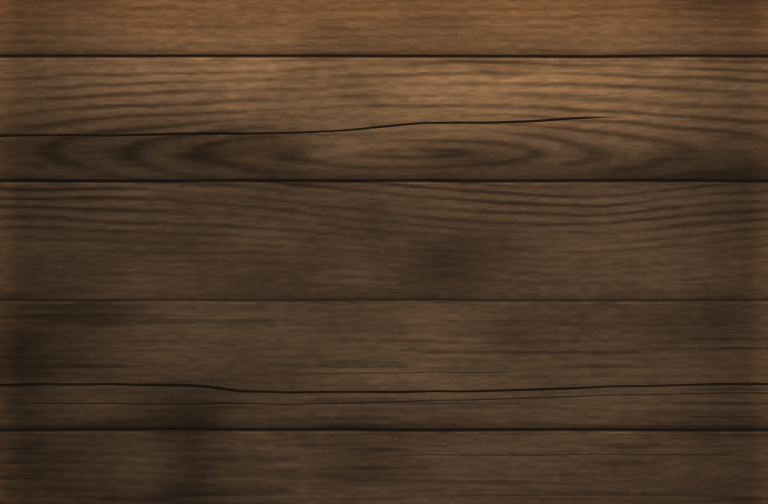
Reproduce this texture procedurally as a Shadertoy shader.

```glsl
const vec3 DEEP_BROWN = vec3(0.275, 0.208, 0.150);
const vec3 MID_BROWN = vec3(0.395, 0.302, 0.217);
const vec3 LIGHT_BROWN = vec3(0.66, 0.485, 0.325);
const vec3 WARM_BROWN = vec3(0.46, 0.300, 0.175);
const vec3 GAP_COLOR = vec3(0.085, 0.066, 0.054);

float hash(vec2 p) {
    p = fract(p * vec2(0.1031, 0.1137));
    p += dot(p, p.yx + 33.33);
    return fract((p.x + p.y) * p.x * 7.31);
}

float noise(vec2 p) {
    vec2 i = floor(p), f = fract(p);
    f = f * f * (3.0 - 2.0 * f);
    float low = mix(hash(i), hash(i + vec2(1, 0)), f.x);
    float high = mix(hash(i + vec2(0, 1)), hash(i + vec2(1, 1)), f.x);
    return mix(low, high, f.y);
}

float fbm(vec2 p) {
    float sum = 0.0, amp = 0.5;
    for (int i = 0; i < 4; i++) {
        sum += amp * noise(p);
        p = p * 2.03 + 17.1;
        amp *= 0.5;
    }
    return sum / 0.9375;
}

// Height of the joint above board k
float seamHeight(float k) {
    return 0.148 + 0.247 * k + (k == 1.0 ? 0.01 : 0.0);
}

float stroke(float dist, float halfWidth, float soft) {
    return 1.0 - smoothstep(halfWidth - soft, halfWidth + soft, abs(dist));
}

float stain(vec2 p, vec2 center, vec2 radius) {
    vec2 d = (p - center) / radius;
    return exp(-dot(d, d));
}

// Growth lines: long ellipses around a center, disturbed by noise
float rings(vec2 p, vec2 center, float stretch, float frequency, float seed) {
    float d = length((p - center) * vec2(stretch, 1.0));
    d += 0.034 * (fbm(p * vec2(2.2, 9.0) + seed) - 0.5);
    float wave = 0.5 + 0.5 * sin(6.2832 * frequency * d);
    return wave * wave * smoothstep(0.15, 0.65, fbm(p * vec2(3.0, 26.0) + seed * 2.0));
}

float boardRings(vec2 p, float board, float top) {
    float seed = 13.7 * board + 4.0;
    if (board == 3.0) return 0.75 * rings(p, vec2(0.82, 0.697), 0.10, 54.0, seed);
    if (board == 2.0) {
        float drop = 0.065 * smoothstep(0.2, 1.2, p.x) - 0.03 * smoothstep(1.15, 1.6, p.x);
        float fade = smoothstep(0.17, 0.03, top - p.y);
        vec2 bent = p + vec2(0.0, drop);
        return (0.2 + 0.7 * fade) * rings(bent, vec2(0.8, 1.2), 0.02, 54.0, seed);
    }
    return 0.2 * rings(p, vec2(0.7, top + 0.3), 0.06, 60.0, seed);
}

// Split in the wood, tapering outside the span from start to end
float crack(vec2 p, float height, float start, float end, float halfWidth, float soft) {
    float ends = smoothstep(start - 0.1, start, p.x) * smoothstep(end + 0.1, end, p.x);
    float wobble = 0.003 * (noise(vec2(p.x * 14.0, height * 3.0)) - 0.5);
    float width = halfWidth * (0.65 + 0.6 * noise(vec2(p.x * 9.0, 5.0)));
    return ends * stroke(p.y - height - wobble, width, soft);
}

void mainImage(out vec4 fragColor, in vec2 fragCoord) {
    vec2 p = fragCoord / iResolution.y;
    float aspect = iResolution.x / iResolution.y;
    float soft = max(0.8 / iResolution.y, 0.0012);

    // Board lookup
    float board = 0.0;
    for (float k = 0.0; k < 4.0; k++) board += step(seamHeight(k), p.y);
    float top = seamHeight(board);
    vec2 q = p + vec2(board * 7.3, board * 3.1);

    // Light falls from above, warmer toward the outer edges
    float light = smoothstep(0.56, 0.86, p.y);
    vec3 color = mix(DEEP_BROWN, MID_BROWN, 0.55 + 0.9 * (fbm(q * vec2(2.5, 5.0)) - 0.5));
    float glow = stain(p, vec2(0.95, 0.87), vec2(0.75, 0.17));
    color = mix(color, LIGHT_BROWN, 0.85 * light * (0.28 + 0.72 * glow));
    color *= 1.0 + 0.15 * stain(p, vec2(0.72, 0.70), vec2(0.16, 0.03));
    float edge = min(p.x, aspect - p.x);
    float sides = smoothstep(0.05, 0.0, edge);
    float warmth = 0.6 * smoothstep(0.84, 1.0, p.y) + 0.25 * sides;
    color = mix(color, WARM_BROWN, min(warmth, 0.7));
    color *= 1.0 - 0.25 * smoothstep(0.35, 0.0, edge) * (1.0 - 0.5 * sides);
    color *= 1.0 - 0.15 * smoothstep(0.25, 0.0, p.y);

    // Growth lines and fibers
    color *= 1.0 - 0.42 * boardRings(p, board, top);
    color *= 1.0 + 0.20 * (fbm(q * vec2(8.0, 120.0)) - 0.5);
    color *= 1.0 + 0.30 * (fbm(q * vec2(50.0, 200.0)) - 0.5);
    float streak = smoothstep(0.72, 0.88, noise(q * vec2(4.0, 110.0)));
    color *= 1.0 - 0.16 * streak * (board < 2.0 ? 1.0 : 0.3);

    // Worn dark patches
    float dirt = 0.30 * smoothstep(0.52, 0.8, fbm(p * vec2(2.8, 5.5) + 31.0));
    dirt += 0.40 * stain(p, vec2(0.94, 0.50), vec2(0.11, 0.05));
    dirt += 0.50 * stain(p, vec2(0.38, 0.10), vec2(0.08, 0.13));
    dirt += 0.50 * stain(p, vec2(0.92, 0.69), vec2(0.10, 0.03));
    dirt += 0.55 * stain(p, vec2(0.22, 0.70), vec2(0.38, 0.05));
    dirt += 0.40 * stain(p, vec2(1.35, 0.67), vec2(0.35, 0.035));
    dirt += 0.35 * stain(p, vec2(0.02, 0.27), vec2(0.10, 0.18));
    color *= 1.0 - 0.58 * min(dirt, 0.9);

    // Joints with soft shadow and a lit lower lip
    for (float k = 0.0; k < 4.0; k++) {
        float thin = k == 1.0 ? 0.45 : 1.0;
        float d = p.y - seamHeight(k) - 0.002 * (noise(vec2(p.x * 6.0, k * 9.0)) - 0.5);
        color *= 1.0 - 0.45 * thin * exp(-abs(d) * (d > 0.0 ? 85.0 : 220.0));
        color *= 1.0 + 0.4 * stroke(d + 0.006, 0.0015, 0.002) * noise(vec2(p.x * 25.0, k));
        color = mix(color, GAP_COLOR, (0.4 + 0.4 * thin) * stroke(d, 0.0024 * thin, soft * 1.3));
    }

    // Long splits
    float upper = 0.731 + 0.007 * smoothstep(0.2, 0.65, p.x)
        + 0.018 * smoothstep(0.62, 0.85, p.x) + 0.012 * smoothstep(0.95, 1.2, p.x);
    float lower = 0.237 - 0.014 * smoothstep(0.35, 0.5, p.x) + 0.015 * smoothstep(0.8, 1.5, p.x);
    float hairline = 0.199 + 0.021 * smoothstep(0.5, 1.5, p.x);
    float splits = crack(p, upper, -0.1, 1.15, 0.0023, soft);
    splits = max(splits, crack(p, lower, -0.1, 1.8, 0.0024, soft));
    splits = max(splits, 0.7 * crack(p, hairline, 0.1, 1.8, 0.0014, soft));
    splits = max(splits, 0.5 * crack(p, 0.256 + 0.006 * p.x, 0.65, 0.95, 0.0012, soft));
    splits = max(splits, 0.5 * crack(p, 0.098, 0.85, 1.4, 0.0012, soft));
    color = mix(color, GAP_COLOR, 0.9 * splits);

    fragColor = vec4(clamp(color, 0.0, 1.0), 1.0);
}
```
